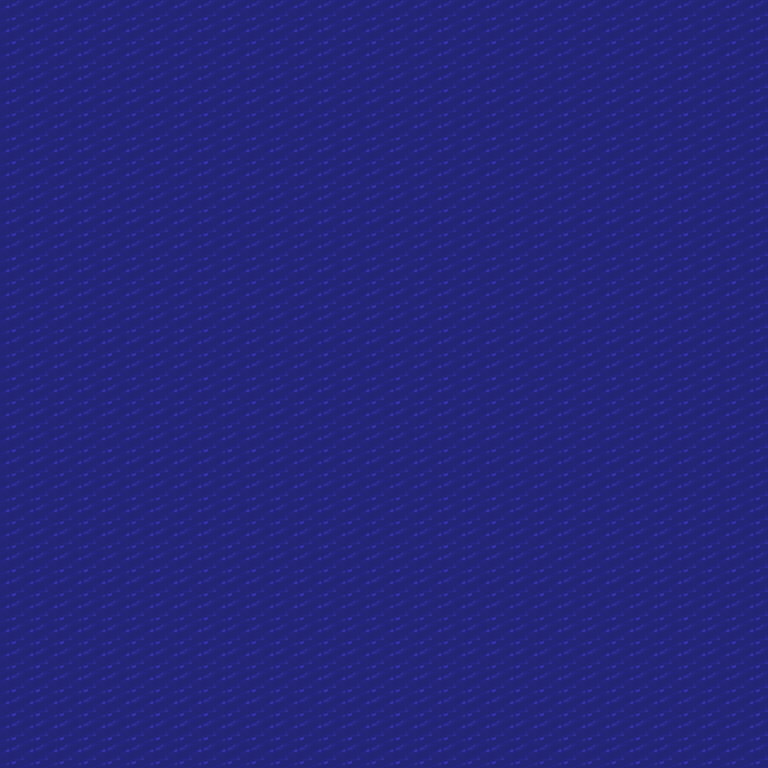
Write a WebGL 2 fragment shader that draws this texture.

```glsl
#version 300 es
precision highp float;
// Deep blue woven cloth: a square grid of small cells, each crossed by two
// faint rising bands. Fine grain fills the bands, and small bright dots and
// short dashes sit on them, the same in each cell but for slight wear.

#define REPEATS 32.0         // cells across and down
#define GRAIN 16.0           // grain steps per cell
#define BAND_SLOPE 0.5       // rise of the bands
#define BAND_AMOUNT 0.20     // tint of the bands
#define GRAIN_AMOUNT 0.50    // tint of the grain
#define STITCH_TILT 0.30     // slant of the stitches, in radians
#define STITCH_WIDTH 0.046   // half thickness, in cells
#define WEAR 0.20            // brightness change between cells

uniform vec2 u_resolution;
out vec4 fragColor;

const vec3 BASE = vec3(0.135, 0.143, 0.463);
const vec3 FAINT = vec3(0.160, 0.162, 0.535);
const vec3 BRIGHT = vec3(0.212, 0.220, 0.740);

// Stitches in a cell: centre, half length, strength
const int STITCHES = 6;
const vec4 STITCH[STITCHES] = vec4[](
  vec4(0.33, 0.72, 0.020, 1.00),
  vec4(0.58, 0.22, 0.055, 0.85),
  vec4(0.94, 0.37, 0.035, 0.50),
  vec4(0.76, 0.93, 0.035, 0.45),
  vec4(0.58, 0.80, 0.050, 0.55),
  vec4(0.33, 0.17, 0.020, 0.50)
);

float hash(vec2 p) {
  vec3 q = fract(p.xyx * vec3(0.1031, 0.1030, 0.0973));
  q += dot(q, q.yzx + 33.33);
  return fract((q.x + q.y) * q.z);
}

// Smooth noise that repeats with every cell
float cellNoise(vec2 p) {
  vec2 i = floor(p), f = fract(p);
  f = f * f * (3.0 - 2.0 * f);
  vec2 a = mod(i, GRAIN), b = mod(i + 1.0, GRAIN);
  return mix(mix(hash(a), hash(vec2(b.x, a.y)), f.x),
             mix(hash(vec2(a.x, b.y)), hash(b), f.x), f.y);
}

// Distance to a slanted stitch of the given half length
float stitchDistance(vec2 d, float halfLength) {
  vec2 along = vec2(cos(STITCH_TILT), sin(STITCH_TILT));
  return length(d - along * clamp(dot(d, along), -halfLength, halfLength));
}

void main() {
  vec2 p = gl_FragCoord.xy / u_resolution.y * REPEATS;
  float pixel = REPEATS / u_resolution.y;

  // Two rising bands per cell
  float phase = 2.0 * (p.y - BAND_SLOPE * p.x);
  float band = smoothstep(-0.3, 0.9, cos(6.28318 * phase));

  // Grain gathered in the bands
  float grain = smoothstep(0.50, 0.95, cellNoise(p * GRAIN - 0.5));
  float tint = BAND_AMOUNT * band + GRAIN_AMOUNT * grain * (0.3 + 1.2 * band);
  vec3 colour = mix(BASE, FAINT, min(tint, 1.0));

  // Bright stitches, wrapped over the cell borders
  float glow = 0.0;
  for (int i = 0; i < STITCHES; i++) {
    vec4 s = STITCH[i];
    vec2 nearest = floor(p - s.xy + 0.5);
    float d = stitchDistance(p - s.xy - nearest, s.z);
    float shade = 1.0 - WEAR * hash(nearest + float(i) * 7.0);
    float soft = max(0.5 * pixel, 0.02);
    float mark = 1.0 - smoothstep(STITCH_WIDTH - soft, STITCH_WIDTH + soft, d);
    glow = max(glow, mark * s.w * shade);
  }

  fragColor = vec4(mix(colour, BRIGHT, glow), 1.0);
}
```
